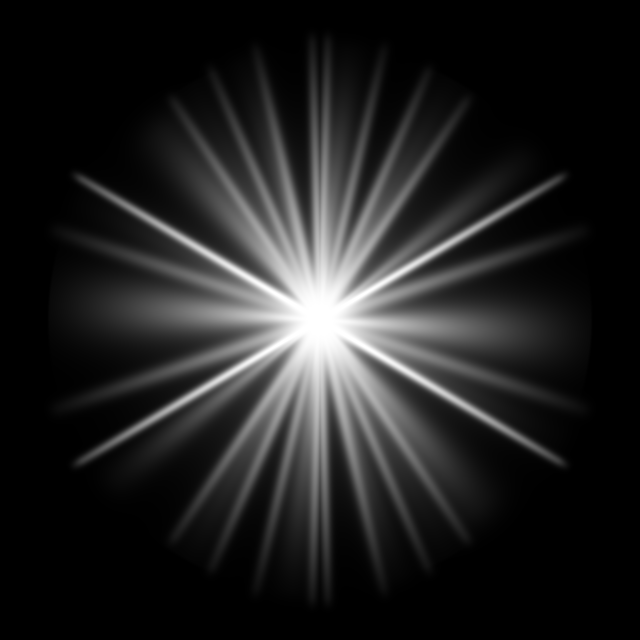
Write a WebGL 1 fragment shader that draws this background.

```glsl
precision highp float;
// A white starburst of thin rays and soft wedges of light on black.

uniform vec2 u_resolution;

// Brightness falling from the centre to a softly trimmed tip.
float fade(float r, float tip, float softness, float power) {
  float falloff = pow(max(1.0 - r / 0.475, 0.0), power);
  return falloff * (1.0 - smoothstep(tip - softness, tip, r));
}

// Narrow beam of near constant width; angle in degrees.
float beam(vec2 p, float angle, float width, float tip, float power) {
  float a = radians(angle);
  vec2 dir = vec2(cos(a), sin(a));
  float across = (p.x * dir.y - p.y * dir.x) / width;
  return exp(-across * across) * fade(length(p), tip, 0.03, power);
}

// Pair of opposite wide wedges; angle and spread in degrees.
float wedge(vec2 p, float angle, float spread, float tip, float softness) {
  float theta = degrees(atan(p.y, p.x + 1e-6));
  float offset = (mod(theta - angle + 90.0, 180.0) - 90.0) / spread;
  return exp(-offset * offset) * fade(length(p), tip, softness, 1.5);
}

// Darkness left over once a light is screened on top.
float shade(float light) {
  return 1.0 - clamp(light, 0.0, 1.0);
}

void main() {
  vec2 p = (gl_FragCoord.xy - 0.5 * u_resolution) / min(u_resolution.x, u_resolution.y);
  vec2 folded = abs(p);
  float r = length(p);
  float dark = 1.0;

  // Wide wedges, repeated on opposite sides
  dark *= shade(0.95 * wedge(p, 176.5, 9.0, 0.427, 0.005));
  dark *= shade(0.65 * wedge(p, 38.0, 4.2, 0.462, 0.06));
  dark *= shade(0.50 * wedge(p, 61.0, 5.5, 0.432, 0.006));
  dark *= shade(0.65 * wedge(p, 84.0, 4.5, 0.462, 0.04));
  dark *= shade(0.50 * wedge(p, 106.0, 4.5, 0.455, 0.04));
  dark *= shade(0.35 * wedge(p, 118.0, 5.0, 0.425, 0.006));
  dark *= shade(0.80 * wedge(p, 130.0, 7.0, 0.450, 0.07));
  dark *= shade(0.35 * wedge(p, 153.0, 6.0, 0.455, 0.04));

  // Fan of evenly spaced beams, mirrored in all four quadrants
  for (int i = 0; i < 3; i++) {
    float k = float(i);
    float angle = 56.2 + 10.25 * k;
    dark *= shade(0.72 * beam(folded, angle, 0.0095, 0.435 + 0.012 * k, 1.1));
  }

  // Bright diagonal, soft low and twin vertical beams
  dark *= shade(1.15 * beam(folded, 30.6, 0.0075, 0.460, 0.65));
  dark *= shade(0.65 * beam(folded, 18.7, 0.0130, 0.460, 1.1));
  dark *= shade(0.85 * beam(folded, 88.4, 0.0085, 0.462, 1.0));

  // Halo and white-hot core
  dark *= shade(0.85 * exp(-r / 0.1) * (1.0 - smoothstep(0.25, 0.47, r)));
  dark *= shade(1.1 * exp(-r * r / 0.0025));

  gl_FragColor = vec4(vec3(1.0 - dark), 1.0);
}
```
